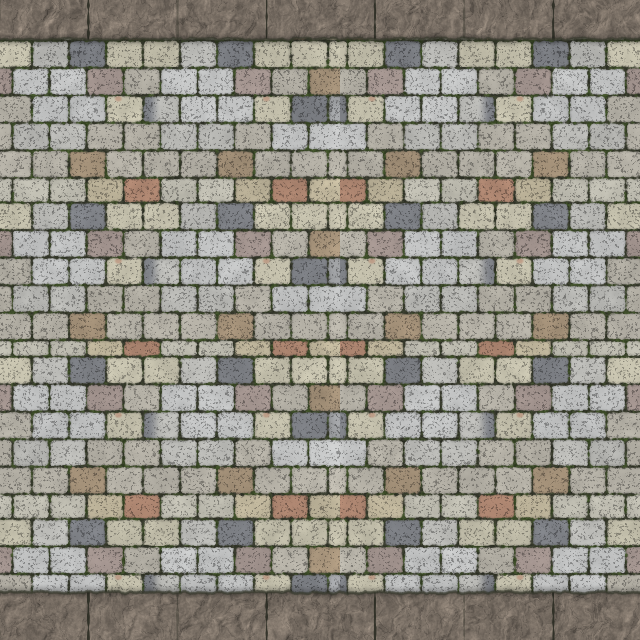
Write a three.js fragment shader that draws this texture.

```glsl
// Mossy speckled cobble paving in mirrored six-row repeats between two rough stone curbs.
varying vec2 vUv;

// Layout, on a canvas 768 units wide with y measured downward
const float CANVAS = 768.0;
const float CURB_TOP = 47.0;
const float CURB_BOTTOM = 711.0;
const float STONE_W = 44.4;
const float ROW_H = 33.0;
const float LAST_ROW_H = 29.7;
const float PERIOD = 194.7;      // six rows
const float FIRST_ROW = 48.5;
const float SQUEEZE_Y = 428.0;   // the row ending here is cut short
const float SQUEEZE = 9.9;
const float SEAM_X = 408.0;      // columns mirror past this seam
const float MIRROR_SUM = 766.0;
const float GAP = 1.2;
const float CORNER = 4.0;
const float CURB_MID = 385.0;
const float CURB_W = 107.0;
const float CURB_HALF = 65.0;
const float SOFT = 1.0;
const float SPECKLE = 0.34;

// Colours
const vec3 GREY = vec3(0.70, 0.70, 0.685);
const vec3 PALE = vec3(0.73, 0.735, 0.735);
const vec3 CREAM = vec3(0.735, 0.72, 0.645);
const vec3 WARM = vec3(0.68, 0.665, 0.625);
const vec3 SLATE = vec3(0.475, 0.485, 0.505);
const vec3 ROSE = vec3(0.615, 0.56, 0.54);
const vec3 BROWN = vec3(0.61, 0.54, 0.45);
const vec3 RUST = vec3(0.66, 0.51, 0.43);
const vec3 DIRT = vec3(0.21, 0.22, 0.17);
const vec3 MOSS = vec3(0.23, 0.29, 0.15);
const vec3 ROCK = vec3(0.47, 0.43, 0.39);

float hash(vec2 p) {
  return fract(sin(dot(p, vec2(127.1, 311.7))) * 43758.5453);
}

float valueNoise(vec2 p) {
  vec2 i = floor(p), f = fract(p);
  f = f * f * (3.0 - 2.0 * f);
  return mix(mix(hash(i), hash(i + vec2(1.0, 0.0)), f.x),
             mix(hash(i + vec2(0.0, 1.0)), hash(i + 1.0), f.x), f.y);
}

// Octaves are turned against each other to hide the lattice
float fbm(vec2 p) {
  float sum = 0.0, amp = 0.5;
  for (int i = 0; i < 4; i++) {
    p = mat2(1.6, 1.2, -1.2, 1.6) * p + 7.3;
    sum += amp * valueNoise(p);
    amp *= 0.5;
  }
  return sum;
}

// Tint by row of the repeat and column; accents recur every four columns
vec3 stoneTint(float row, float col, float u) {
  float slot = mod(col, 4.0);
  if (row < 0.5) return slot == 1.0 ? SLATE : (slot > 1.5 || col > 7.5 ? CREAM : GREY);
  if (row < 1.5) {
    if (col > 7.5) return BROWN;
    return slot == 2.0 || col < 0.0 ? ROSE : (slot == 3.0 ? WARM : PALE);
  }
  if (row < 2.5) {
    if (col == 3.0) return mix(SLATE, GREY, smoothstep(178.0, 194.0, u));
    if (col > 7.5) return mix(SLATE, PALE, 0.5);
    return col == 7.0 ? SLATE : (col < 0.0 ? WARM : (slot == 2.0 ? CREAM : PALE));
  }
  if (row < 3.5) return col > 6.5 ? PALE : (slot > 1.5 ? WARM : GREY);
  if (row < 4.5) return slot == 1.0 ? BROWN : WARM;
  if (slot == 3.0 && col > 0.0) return RUST;
  return slot == 2.0 || col > 7.5 ? CREAM * vec3(0.97, 0.94, 0.90) : mix(GREY, CREAM, 0.5);
}

vec3 paving(vec2 p) {
  // Row and column of this stone
  float u = p.x < SEAM_X ? p.x : MIRROR_SUM - p.x;
  float t = p.y - FIRST_ROW + (p.y > SQUEEZE_Y ? SQUEEZE : 0.0);
  float q = mod(t, PERIOD);
  float row = min(floor(q / ROW_H), 5.0);
  float y = q - row * ROW_H;
  float h = row > 4.5 ? LAST_ROW_H : ROW_H;
  if (p.y < SQUEEZE_Y) h = min(h, SQUEEZE_Y - p.y + y);
  float x = u - (mod(row, 2.0) < 0.5 ? 38.4 : 15.0);
  float col = floor(x / STONE_W);
  x -= col * STONE_W;

  // Rounded stone with a ragged edge
  vec2 grainP = vec2(u, p.y);
  vec2 halfSize = vec2(STONE_W, h) * 0.5;
  vec2 e = abs(vec2(x, y) - halfSize) - halfSize + GAP + CORNER;
  float d = length(max(e, 0.0)) + min(max(e.x, e.y), 0.0) - CORNER;
  d += (fbm(grainP * 0.13) - 0.47) * 4.0;

  // Granite speckle, blotches and a thin shaded rim
  vec3 stone = stoneTint(row, col, u);
  stone *= 0.98 + 0.06 * hash(vec2(col, floor(t / PERIOD) * 6.0 + row));
  stone *= 0.95 + 0.16 * fbm(grainP * 0.035);
  stone *= 1.0 - SPECKLE * smoothstep(0.50, 0.72, fbm(grainP * 0.24));
  stone *= 1.0 - 0.12 * smoothstep(-3.0, 0.0, d);
  float spot = length(vec2(mod(u, STONE_W * 4.0) - 142.0, (y - 4.0) * 1.3));
  if (row == 2.0) stone = mix(stone, RUST * 1.1, 0.7 * (1.0 - smoothstep(2.0, 6.0, spot)));

  // Pale wear along the mirror seam
  float seam = (p.x - 405.0) / 8.0;
  stone *= 1.0 + 0.05 * exp(-seam * seam);

  vec3 joint = mix(DIRT, MOSS, smoothstep(0.35, 0.65, fbm(grainP * 0.06)));
  joint *= 0.75 + 0.5 * valueNoise(grainP * 0.5);
  return mix(stone, joint, smoothstep(-SOFT, SOFT, d));
}

vec3 curb(vec2 p) {
  // Broken facets: warped relief lit from the upper left, with dark creases
  vec2 r = p * vec2(0.045, 0.032) + 1.3 * vec2(fbm(p * 0.02), fbm(p * 0.02 + 40.0));
  float relief = fbm(r) - fbm(r + vec2(0.09, 0.06));
  float crease = 1.0 - smoothstep(0.0, 0.035, abs(fbm(r * 0.8 + 9.0) - 0.47));
  vec3 rock = ROCK * (0.84 + 0.34 * fbm(p * 0.05) + 0.95 * relief - 0.14 * crease);
  rock *= 0.9 + 0.22 * fbm(p * 0.25);
  // Joints, alternately open and tight
  float k = (abs(p.x - CURB_MID) - CURB_HALF) / CURB_W;
  float n = floor(k + 0.5);
  float open = mod(n, 2.0) < 0.5 ? 0.85 : 0.35;
  float d = abs(k - n) * CURB_W + (valueNoise(p * 0.15) - 0.5) * 1.6;
  return mix(rock, DIRT * 0.7, open * (1.0 - smoothstep(0.4, 1.8, d)));
}

void main() {
  vec2 p = vec2(vUv.x, 1.0 - vUv.y) * CANVAS;
  float ragged = (fbm(vec2(p.x * 0.06, 3.0)) - 0.47) * 6.0;
  float edge = max(CURB_TOP - p.y, p.y - CURB_BOTTOM) + ragged;
  vec3 color = mix(paving(p), curb(p), smoothstep(-SOFT, SOFT, edge));
  // Contact shadow where curb meets paving
  color *= 1.0 - 0.25 * smoothstep(-10.0, 0.0, edge) * (1.0 - smoothstep(0.0, 8.0, edge));
  color = mix(color, DIRT, 0.7 * (1.0 - smoothstep(0.6, 2.8, abs(edge))));
  gl_FragColor = vec4(color, 1.0);
}
```
